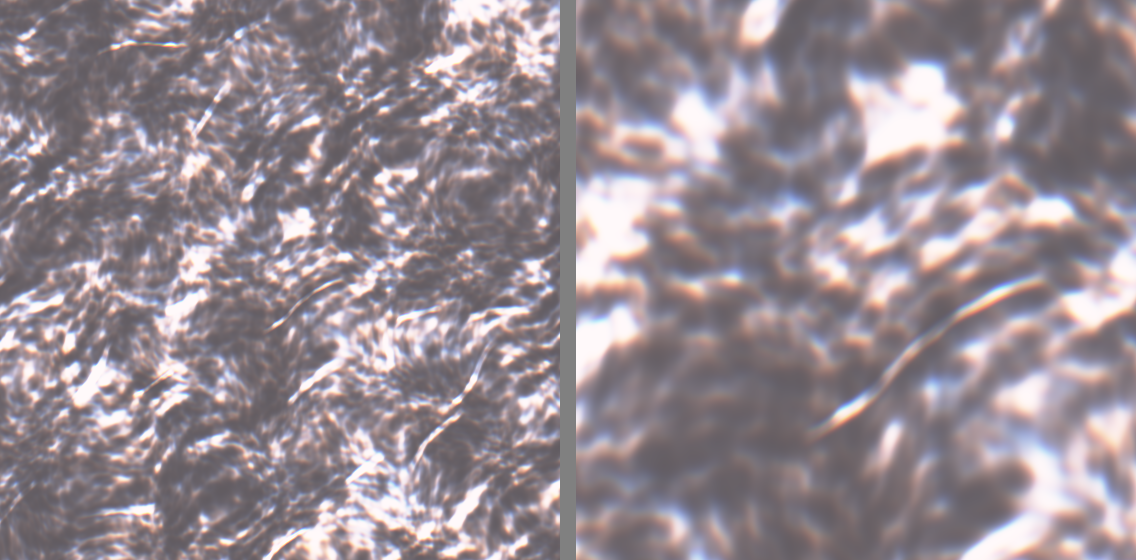
Left: the whole. Right: its middle third, enlarged.
Give the GLSL for this texture, as a WebGL 2 fragment shader.

```glsl
#version 300 es
precision highp float;

uniform vec2 u_resolution;
out vec4 fragColor;

float hash(vec2 p) {
  vec3 h = fract(p.xyx * vec3(0.1031, 0.1030, 0.0973));
  h += dot(h, h.yzx + 33.33);
  return fract((h.x + h.y) * h.z);
}

mat2 rotation(float angle) {
  float c = cos(angle), s = sin(angle);
  return mat2(c, -s, s, c);
}

float cornerSlope(vec2 cell, vec2 offset) {
  float angle = 6.2832 * hash(cell);
  return dot(vec2(cos(angle), sin(angle)), offset);
}

// Gradient noise scaled to roughly unit variance
float noise(vec2 p) {
  vec2 i = floor(p), f = fract(p);
  vec2 u = f * f * f * (f * (f * 6.0 - 15.0) + 10.0);
  vec2 e = vec2(1.0, 0.0);
  float low = mix(cornerSlope(i, f), cornerSlope(i + e, f - e), u.x);
  float high = mix(cornerSlope(i + e.yx, f - e.yx), cornerSlope(i + 1.0, f - 1.0), u.x);
  return 4.5 * mix(low, high, u.y);
}

// Scattered tapering slivers, mostly rising to the right
float fibres(vec2 p) {
  vec2 home = floor(p * 5.0);
  float glow = 0.0;
  for (int y = -1; y <= 1; y++) {
    for (int x = -1; x <= 1; x++) {
      vec2 cell = home + vec2(x, y);
      vec2 centre = (cell + vec2(hash(cell + 11.0), hash(cell + 27.0))) / 5.0;
      float angle = mix(0.1, 1.1, hash(cell + 43.0));
      float halfLength = mix(0.025, 0.095, hash(cell + 59.0));
      float width = mix(0.004, 0.009, hash(cell + 71.0));
      vec2 d = rotation(angle) * (p - centre);
      d.y += 4.0 * (hash(cell + 83.0) - 0.5) * d.x * d.x;
      float taper = 1.0 - smoothstep(0.6, 1.0, abs(d.x) / halfLength);
      float body = 1.0 - smoothstep(0.35, 1.3, abs(d.y) / width);
      glow = max(glow, body * taper * step(0.45, hash(cell + 97.0)));
    }
  }
  return glow;
}

// Log brightness: clumps, streaks, grain and fibres
float relief(vec2 p) {
  vec2 q = p + 0.008 * vec2(noise(p * 7.0 + 3.7), noise(p * 7.0 + 41.3));
  vec2 along = rotation(0.7) * q;
  float clumps = 0.46 * noise(q * 3.6 + 5.2) + 0.46 * noise(along * vec2(7.0, 11.0) + 17.4);
  float lumps = 0.46 * noise(along * vec2(19.0, 28.0) + 31.8);
  float grain = 0.42 * noise(q * vec2(46.0, 54.0) + 8.6) + 0.2 * noise(q * 88.0 + 63.1);
  float strandArea = smoothstep(-0.2, 1.2, noise(p * 3.0 + 77.5));
  float strands = 0.6 * strandArea * noise(along * vec2(11.0, 52.0) + 23.9);
  float sliver = fibres(q + 0.0012 * noise(p * 50.0));
  return clumps + lumps + grain + strands + sliver * (1.5 + 0.3 * noise(p * 30.0)) - 0.08;
}

void main() {
  vec2 p = gl_FragCoord.xy / min(u_resolution.x, u_resolution.y);

  // Colour fringes: red slips down, blue slips up
  vec2 fringe = vec2(0.0006, 0.0019);
  vec3 level = vec3(relief(p + fringe), relief(p), relief(p - fringe));
  vec3 light = exp(1.05 * min(level, vec3(3.0)));

  // Warm and cool tints over a mauve grey ground
  float tint = 0.07 * noise(p * 34.0 + 51.7) + 0.05 * noise(p * 9.0 + 12.3);
  vec3 gain = vec3(0.148, 0.128, 0.137) * (1.0 + tint * vec3(1.0, 0.0, -1.0));
  vec3 colour = vec3(0.378, 0.355, 0.376) + gain * light;

  // Rounded shoulder into near white
  vec3 excess = max(colour - 0.8, 0.0);
  colour = min(colour, 0.8) + vec3(0.2, 0.175, 0.18) * (1.0 - exp(-excess * 5.5));
  fragColor = vec4(colour, 1.0);
}
```
